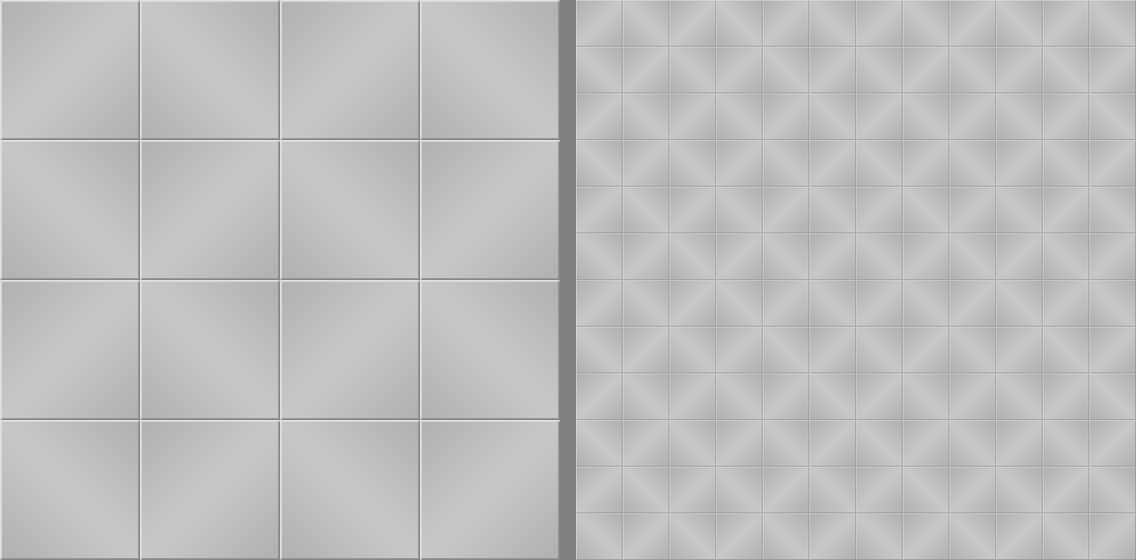
Left: one tile. Right: repeated 3 by 3.
Give the GLSL for this pattern, as a Shadertoy shader.

```glsl
// Four by four brushed grey tiles, each with a soft bright band along one diagonal.
// Mirrored coordinates alternate the diagonal, and every seam is a thin bevel:
// light on the left and top rims of a tile, dark on the right and bottom rims.

// Signed bevel strength: positive just after a seam, negative just before it.
float seamBevel(float coord, float pixel) {
    float side = coord - round(coord);
    float rim = 1.0 - smoothstep(0.007, max(0.018, 0.007 + pixel), abs(side));
    return rim * clamp(2.0 * side / pixel, -1.0, 1.0);
}

// Grey level of the sheen, brightest on the diagonal and darkest at two corners.
float diagonalSheen(vec2 tilePos) {
    vec2 mirrored = abs(mod(tilePos, 2.0) - 1.0);
    float offDiagonal = abs(mirrored.x + mirrored.y - 1.0);
    float softened = sqrt(offDiagonal * offDiagonal + 0.004);
    return mix(0.785, 0.69, min(softened, 1.0));
}

void mainImage(out vec4 fragColor, in vec2 fragCoord) {
    // Whole number of tiles across and down
    vec2 tilePos = 4.0 * fragCoord / iResolution.xy;
    vec2 pixel = 4.0 / iResolution.xy;

    float grey = diagonalSheen(tilePos);

    // Light from the upper left; opposing rims cancel where they meet
    float leftRight = seamBevel(tilePos.x, pixel.x);
    float topBottom = -seamBevel(tilePos.y, pixel.y);
    float highlight = max(max(leftRight, topBottom), 0.0);
    float shadow = max(-min(leftRight, topBottom), 0.0);
    float bevel = highlight - shadow;
    grey = mix(grey, bevel > 0.0 ? 0.88 : 0.53, abs(bevel));

    fragColor = vec4(vec3(grey), 1.0);
}
```
